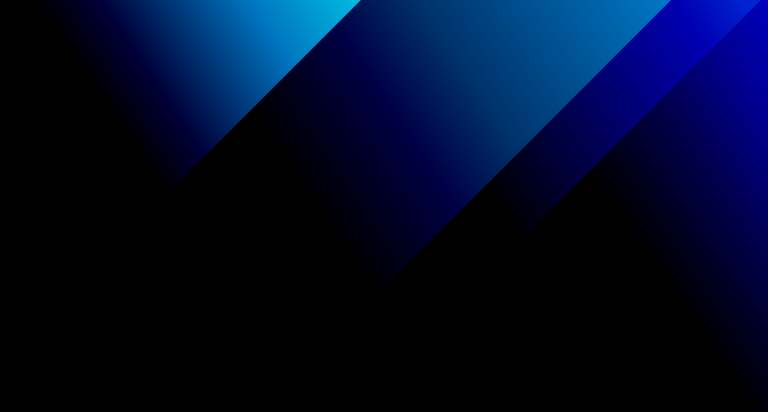
A Shadertoy shader for this background:

```glsl
const vec3 BLACK = vec3(0.0);
const vec2 GLOW_AXIS = vec2(0.83, 0.56);

// Linear position of t between two stops, clamped to 0..1
float span(float from, float to, float t) {
    return clamp((t - from) / (to - from), 0.0, 1.0);
}

// Four-stop gradient that starts in black
vec3 ramp(float t, vec4 stops, vec3 low, vec3 middle, vec3 high) {
    vec3 color = mix(BLACK, low, span(stops.x, stops.y, t));
    color = mix(color, middle, span(stops.y, stops.z, t));
    return mix(color, high, span(stops.z, stops.w, t));
}

// Antialiased step across a diagonal edge
float pastEdge(float diagonal, float edge, float softness) {
    return smoothstep(edge - softness, edge + softness, diagonal);
}

void mainImage(out vec4 fragColor, in vec2 fragCoord) {
    // Height is one unit, measured from the top left corner
    vec2 p = fragCoord / iResolution.y - vec2(0.0, 1.0);
    float glow = dot(p, GLOW_AXIS);
    float diagonal = p.x - p.y;
    float softness = 1.0 / iResolution.y;

    // Gradients of the overlapping sheets, left to right
    vec3 cyanSheet = ramp(glow, vec4(0.07, 0.20, 0.50, 0.72),
        vec3(0.0, 0.0, 0.22), vec3(0.0, 0.46, 0.75), vec3(0.0, 0.73, 0.88));
    vec3 azureSheet = ramp(glow, vec4(0.355, 0.64, 0.845, 1.33),
        vec3(0.0, 0.0, 0.27), vec3(0.0, 0.20, 0.42), vec3(0.0, 0.46, 0.76));
    vec3 blueSheet = ramp(glow, vec4(0.72, 1.05, 1.36, 1.50),
        vec3(0.0, 0.0, 0.38), vec3(0.0, 0.0, 0.70), vec3(0.0, 0.14, 0.82));
    vec3 indigoSheet = ramp(glow, vec4(0.955, 1.20, 1.37, 1.55),
        vec3(0.0, 0.0, 0.30), vec3(0.0, 0.0, 0.55), vec3(0.0, 0.0, 0.75));

    // Each sheet is cut off by the next diagonal edge
    vec3 color = mix(cyanSheet, azureSheet, pastEdge(diagonal, 0.876, softness));
    color = mix(color, blueSheet, pastEdge(diagonal, 1.629, softness));
    color = mix(color, indigoSheet, pastEdge(diagonal, 1.847, softness));

    fragColor = vec4(color, 1.0);
}
```
